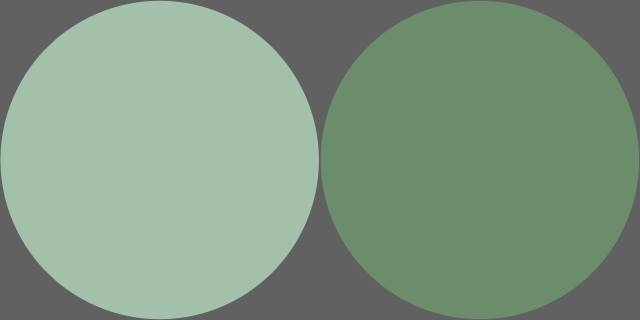
Write a Shadertoy shader that draws this background.

```glsl
// Smooth coverage of a disc, in units of canvas height
float disc(vec2 p, vec2 center, float radius) {
    float pixel = 1.0 / iResolution.y;
    return clamp(0.5 - (length(p - center) - radius) / pixel, 0.0, 1.0);
}

void mainImage(out vec4 fragColor, in vec2 fragCoord) {
    vec2 p = fragCoord / iResolution.y;
    float halfWidth = 0.5 * iResolution.x / iResolution.y;

    // Grey ground
    vec3 color = vec3(0.38);

    // Pale and deep green discs, side by side
    vec3 paleGreen = vec3(0.64, 0.757, 0.667);
    vec3 deepGreen = vec3(0.42, 0.553, 0.425);
    color = mix(color, paleGreen, disc(p, vec2(halfWidth - 0.501, 0.5), 0.4975));
    color = mix(color, deepGreen, disc(p, vec2(halfWidth + 0.4995, 0.5), 0.4975));

    fragColor = vec4(color, 1.0);
}
```
